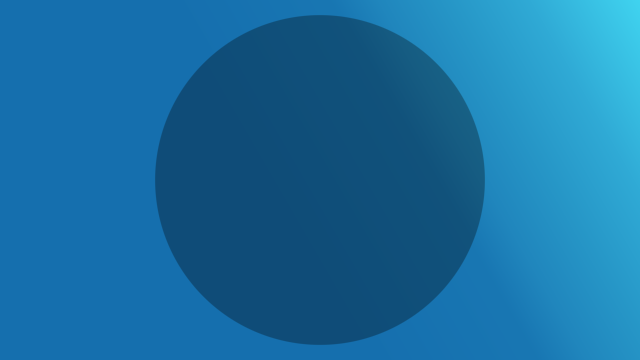
This background is drawn by a WebGL 2 fragment shader. Its source:

```glsl
#version 300 es
precision highp float;
// A dark translucent disc over a blue field that brightens to cyan at the
// upper right. The field is a slanted multi-stop gradient; the disc is a
// distance function that shades the field beneath it.

uniform vec2 u_resolution;
out vec4 fragColor;

const vec3 DEEP_BLUE = vec3(0.083, 0.434, 0.682);
const vec3 BLUE      = vec3(0.095, 0.465, 0.700);
const vec3 AZURE     = vec3(0.125, 0.525, 0.740);
const vec3 SKY       = vec3(0.150, 0.590, 0.780);
const vec3 AQUA      = vec3(0.185, 0.665, 0.835);
const vec3 CYAN      = vec3(0.250, 0.830, 0.940);

const vec2 LIGHT_DIRECTION = vec2(0.866, 0.5);
const float DISC_RADIUS = 0.458;
const float DISC_SHADE = 0.69;

// Blend from one colour to the next between two positions.
vec3 blendStop(vec3 from, vec3 to, float start, float end, float t) {
    return mix(from, to, clamp((t - start) / (end - start), 0.0, 1.0));
}

// Background colour at distance t along the light direction.
vec3 fieldColor(float t) {
    vec3 color = blendStop(DEEP_BLUE, BLUE, 0.90, 1.30, t);
    color = blendStop(color, AZURE, 1.30, 1.41, t);
    color = blendStop(color, SKY, 1.41, 1.58, t);
    color = blendStop(color, AQUA, 1.58, 1.77, t);
    return blendStop(color, CYAN, 1.77, 2.04, t);
}

float discDistance(vec2 p, vec2 center, float radius) {
    return length(p - center) - radius;
}

// Coverage of a shape, softened over about one pixel.
float coverage(float dist, float pixel) {
    return 1.0 - smoothstep(-0.75 * pixel, 0.75 * pixel, dist);
}

void main() {
    // Canvas units: height is 1, origin at the lower left.
    float pixel = 1.0 / u_resolution.y;
    vec2 p = gl_FragCoord.xy * pixel;
    vec2 center = 0.5 * u_resolution * pixel;

    // Slanted gradient
    vec3 color = fieldColor(dot(p, LIGHT_DIRECTION));

    // Translucent dark disc
    float disc = coverage(discDistance(p, center, DISC_RADIUS), pixel);
    color *= mix(1.0, DISC_SHADE, disc);

    fragColor = vec4(color, 1.0);
}
```
